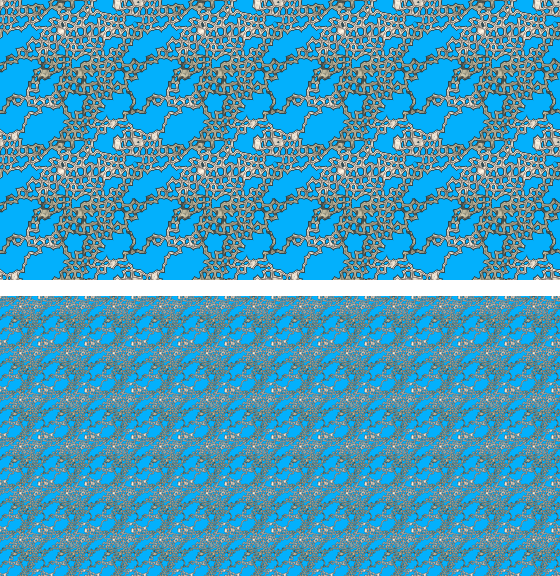
Top: one tile. Bottom: repeated 3 by 3.
A WebGL 1 fragment shader for this pattern:

```glsl
precision highp float;
// Lacy foam of small outlined bubbles around wide blue voids, tiled four by two.
uniform vec2 u_resolution;

const vec2 REPEATS = vec2(4.0, 2.0);
const float CELLS = 20.0;            // bubbles along one side of a tile, even
const int VOIDS = 12;                // wide voids in one tile
const float FIRST_BUBBLE = 100.0;    // labels below this belong to voids
const float FIRST_BLOCK = 1000.0;    // labels from here are merged bubbles
const vec2 LACE_CORE = vec2(0.55, 0.62);
const vec2 LACE_BAND = vec2(0.95, 0.99);

const vec3 BLUE = vec3(0.01, 0.69, 0.99);
const vec3 CREAM = vec3(0.92, 0.88, 0.82);
const vec3 STONE = vec3(0.58, 0.53, 0.50);
const vec3 OLIVE = vec3(0.59, 0.58, 0.46);
const vec3 INK = vec3(0.15, 0.20, 0.21);

float hash(vec2 p) {
  vec3 q = fract(p.xyx * 0.1031);
  q += dot(q, q.yzx + 33.33);
  return fract((q.x + q.y) * q.z);
}

vec2 hash2(vec2 p, float seed) {
  return vec2(hash(p + seed), hash(p + seed + 17.3));
}

// Shortest offset between two points on the wrapped tile.
vec2 wrapDelta(vec2 a, vec2 b) {
  return fract(a - b + 0.5) - 0.5;
}

// Value noise that wraps after a whole number of lattice steps.
float wrapNoise(vec2 p, float period) {
  vec2 i = floor(p);
  vec2 f = fract(p);
  f = f * f * (3.0 - 2.0 * f);
  vec2 a = mod(i, period);
  vec2 b = mod(i + 1.0, period);
  float low = mix(hash(a), hash(vec2(b.x, a.y)), f.x);
  float high = mix(hash(vec2(a.x, b.y)), hash(b), f.x);
  return mix(low, high, f.y);
}

vec2 bubbleSite(vec2 cell) {
  vec2 id = mod(cell, CELLS);
  vec2 stagger = vec2(0.4 * mod(id.y, 2.0) - 0.2, 0.0);
  return cell + 0.5 + stagger + 0.66 * (hash2(id, 3.7) - 0.5);
}

// Label of the void that covers a site, or 0; voids grow away from the core.
float voidLabel(vec2 site) {
  vec2 p = site / CELLS;
  float band = length(wrapDelta(p, LACE_BAND) / vec2(0.20, 0.10));
  float nearest = mix(0.2, 1.0, smoothstep(0.5, 1.0, band));
  p += 0.10 * (wrapNoise(p * 6.0, 6.0) - 0.5);
  float label = 0.0;
  for (int i = 0; i < VOIDS; i++) {
    float n = float(i);
    vec2 center = fract(n * vec2(0.7549, 0.5698) + vec2(0.06, 0.14));
    float away = length(wrapDelta(center, LACE_CORE));
    float radius = 0.065 + 0.12 * smoothstep(0.2, 0.65, away);
    float stretch = mix(0.95, 1.4, fract(n * 0.618 + 0.9));
    vec2 q = wrapDelta(p, center);
    q.y -= 0.4 * q.x;
    float reach = length(q * vec2(1.0 / stretch, stretch)) / radius;
    if (reach < nearest) {
      nearest = reach;
      label = 1.0 + n;
    }
  }
  return label;
}

// Sites in one void, or in one merged block, share a label.
float siteLabel(vec2 cell, vec2 site) {
  float label = voidLabel(site);
  if (label > 0.5) return label;
  vec2 id = mod(cell, CELLS);
  vec2 block = floor(id * 0.5);
  if (hash(block + 61.7) > 0.82) return FIRST_BLOCK + block.x + CELLS * block.y;
  return FIRST_BUBBLE + id.x + CELLS * id.y;
}

// x: depth from the middle of the wall, y: label, z: slope of the depth.
vec3 foam(vec2 p) {
  vec2 base = floor(p);
  vec2 home = base;
  vec2 own = vec2(9.0);
  for (int y = -1; y <= 1; y++) {
    for (int x = -1; x <= 1; x++) {
      vec2 cell = base + vec2(float(x), float(y));
      vec2 d = p - bubbleSite(cell);
      if (dot(d, d) < dot(own, own)) {
        own = d;
        home = cell;
      }
    }
  }
  float label = siteLabel(home, bubbleSite(home));
  vec2 other = vec2(2.5, 0.0);
  for (int y = -2; y <= 2; y++) {
    for (int x = -2; x <= 2; x++) {
      vec2 cell = base + vec2(float(x), float(y));
      vec2 site = bubbleSite(cell);
      vec2 d = p - site;
      if (dot(d, d) < dot(other, other) && abs(siteLabel(cell, site) - label) > 0.5) other = d;
    }
  }
  float slope = 0.5 * length(normalize(other) - own / max(length(own), 0.001));
  return vec3(0.5 * (length(other) - length(own)), label, max(slope, 0.4));
}

// Wall material: pale rims, stony core, and dark specks where it is worn.
vec3 wallColor(vec2 tile, float depth, float grime) {
  vec3 color = mix(STONE, CREAM, smoothstep(0.01, 0.10, depth));
  color = mix(color, OLIVE, 0.6 * grime);
  color *= 0.82 + 0.34 * wrapNoise(tile * 54.0, 54.0);
  float speck = smoothstep(0.62, 0.82, wrapNoise(tile * 48.0 + 0.5, 48.0));
  return mix(color, INK, speck * (0.15 + 0.55 * grime));
}

void main() {
  vec2 tile = gl_FragCoord.xy / u_resolution * REPEATS;
  float pixel = CELLS * REPEATS.y / u_resolution.y;
  vec2 warp = vec2(wrapNoise(tile * 9.0, 9.0), wrapNoise(tile * 9.0 + 4.5, 9.0)) - 0.5;
  vec3 cell = foam(tile * CELLS + 0.6 * warp);
  float grime = smoothstep(0.5, 0.8, wrapNoise(tile * 4.0, 4.0));

  // Bubbles differ in wall thickness, and a few are filled in.
  float chance = hash(vec2(cell.y, 5.3));
  float wall = mix(0.16, 0.22, chance);
  if (cell.y < FIRST_BUBBLE) wall = 0.19;
  else if (chance > 0.94) wall = 0.42;

  float edge = (cell.x - wall) / cell.z;
  float hole = smoothstep(-0.5 * pixel, 0.5 * pixel, edge);
  float outline = 1.0 - smoothstep(0.0, max(0.13, 0.85 * pixel), abs(edge));
  vec3 color = mix(wallColor(tile, cell.x, grime), BLUE, hole);
  gl_FragColor = vec4(mix(color, INK, 0.85 * outline), 1.0);
}
```
